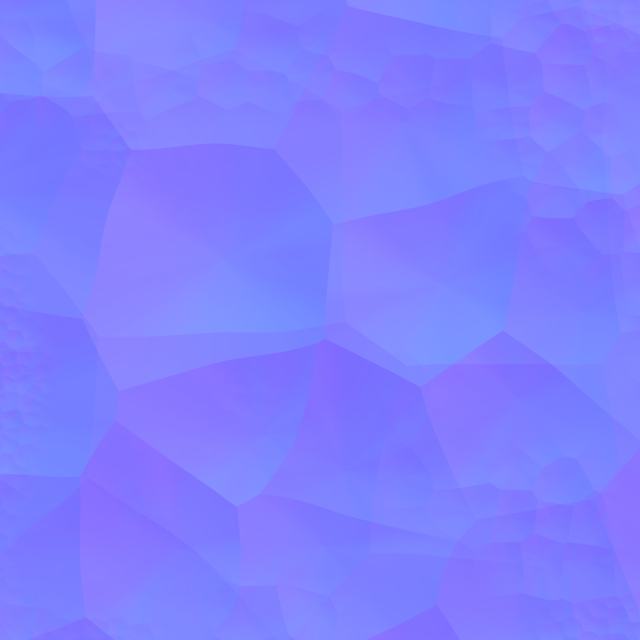
This texture map is drawn by a Shadertoy shader. Its source:

```glsl
#define CELLS 3.7           // large facets across the canvas
#define SHEET_CELLS 2.6     // broad translucent facets
#define CHIP_CELLS 13.0     // small chips in clusters
#define WRINKLE_CELLS 42.0  // finest broken grain
#define SHEET_MIX 0.33
#define CHIP_MIX 0.42
#define WRINKLE_MIX 0.3
#define FAN_TURN 1.3        // bend of the rays inside a facet
#define SITE_WEIGHT 0.22    // uneven facet size, curves the borders
#define FLAT_NORMAL vec2(0.504, 0.498)
#define TILT vec2(0.050, 0.070)

float hash(vec2 p) {
    return fract(sin(dot(p, vec2(127.1, 311.7))) * 43758.5453);
}

vec2 hash2(vec2 p) {
    return vec2(hash(p), hash(p + 57.3));
}

float noise(vec2 p) {
    vec2 i = floor(p), f = fract(p);
    f = f * f * (3.0 - 2.0 * f);
    return mix(mix(hash(i), hash(i + vec2(1, 0)), f.x),
               mix(hash(i + vec2(0, 1)), hash(i + vec2(1, 1)), f.x), f.y);
}

// Slope of a cone whose side is broken into fanned rays
vec2 coneSlope(vec2 d, vec2 id) {
    float r = length(d);
    vec2 dir = d / max(r, 1e-4);
    float t = noise(dir * 2.6 + id * 7.3) * 6.0;
    float ray = (floor(t) + smoothstep(0.35, 0.65, fract(t))) / 6.0;
    float turn = (mix(ray, t / 6.0, 0.5) - 0.5) * FAN_TURN;
    float c = cos(turn), s = sin(turn);
    vec2 lean = hash2(id + 3.7) - 0.5;
    float steep = mix(0.35, 1.0, smoothstep(0.0, 0.45, r)) * (0.85 + 0.3 * ray);
    return mat2(c, s, -s, c) * dir * steep + 0.6 * lean;
}

// Weighted cells, each one a cone, with smoothed borders
vec2 facets(vec2 p, float cells, float seed) {
    p = p * cells + seed;
    float px = cells / iResolution.y;
    vec2 base = floor(p);
    float near1 = 9.0, near2 = 9.0;
    vec2 d1 = vec2(0), d2 = vec2(0), id1 = vec2(0), id2 = vec2(0);
    for (int y = -2; y <= 2; y++)
    for (int x = -2; x <= 2; x++) {
        vec2 id = base + vec2(x, y);
        vec2 d = p - id - 0.08 - 0.84 * hash2(id);
        float dist = length(d) - SITE_WEIGHT * hash(id + 19.1);
        if (dist < near1) {
            near2 = near1; d2 = d1; id2 = id1;
            near1 = dist; d1 = d; id1 = id;
        } else if (dist < near2) {
            near2 = dist; d2 = d; id2 = id;
        }
    }
    float own = smoothstep(-1.5 * px, 1.5 * px, near2 - near1);
    return mix(coneSlope(d2, id2), coneSlope(d1, id1), own);
}

void mainImage(out vec4 fragColor, in vec2 fragCoord) {
    vec2 p = fragCoord / iResolution.y;
    vec2 bent = p + 0.012 * (vec2(noise(p * 9.0), noise(p * 9.0 + 31.0)) - 0.5);

    // Large facets under a fainter, broader set
    vec2 slope = facets(bent, CELLS, 4.3);
    slope = mix(slope, facets(bent, SHEET_CELLS, 23.6), SHEET_MIX);

    // Clusters of chips that fade out into the facets
    float chips = smoothstep(0.56, 0.8, noise(p * 4.6 + 11.0));
    slope = mix(slope, facets(bent, CHIP_CELLS, 41.2), CHIP_MIX * chips);

    // A few rough spots
    float rough = smoothstep(0.66, 0.88, noise(p * 5.2 + 47.0));
    slope = mix(slope, facets(p, WRINKLE_CELLS, 67.8), WRINKLE_MIX * rough);

    fragColor = vec4(FLAT_NORMAL - TILT * slope, 1.0, 1.0);
}
```
